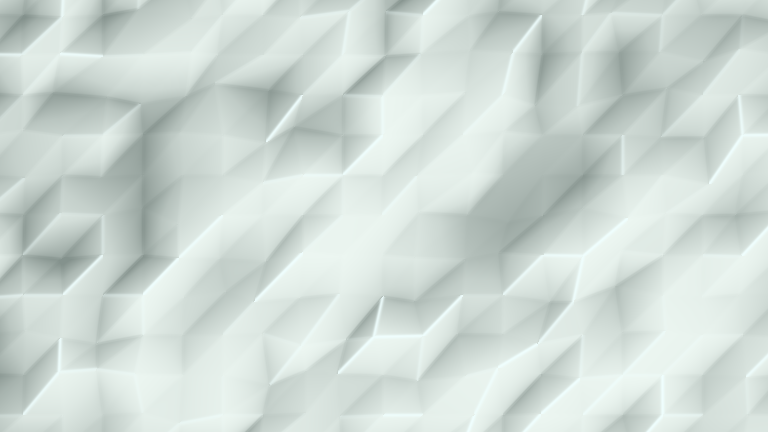
A WebGL 2 fragment shader for this background:

```glsl
#version 300 es
precision highp float;
// Pale green-grey relief of folded triangles: a jittered grid of vertices with
// random heights is split along its diagonals. Each facet gets a flat light,
// low ground is shaded, creases darken softly and sharp ridges catch a thin glint.

uniform vec2 u_resolution;
out vec4 fragColor;

const float ROWS = 10.8;                        // grid cells per canvas height
const vec2 GRID_OFFSET = vec2(0.43, 0.58);
const vec2 LIGHT_DIR = vec2(0.5, -0.85);
const vec3 SHADOW = vec3(0.62, 0.67, 0.65);
const vec3 PALE = vec3(0.91, 0.95, 0.93);
const vec3 GLINT = vec3(0.94, 1.0, 1.0);

float hash(vec2 p) {
    return fract(sin(dot(p, vec2(127.1, 311.7))) * 43758.5);
}

float noise(vec2 p) {
    vec2 i = floor(p), f = fract(p);
    f = f * f * (3.0 - 2.0 * f);
    float low = mix(hash(i), hash(i + vec2(1, 0)), f.x);
    float high = mix(hash(i + vec2(0, 1)), hash(i + vec2(1, 1)), f.x);
    return mix(low, high, f.y);
}

float cross2(vec2 a, vec2 b) {
    return a.x * b.y - a.y * b.x;
}

// Displaced grid point; z is its height, partly shared along the diagonals.
vec3 vertex(vec2 g) {
    vec2 jitter = vec2(hash(g + 17.3), hash(g + 41.9)) - 0.5;
    jitter *= 0.6 * smoothstep(0.3, 1.0, hash(g + 73.1));
    float band = noise(vec2(0.5 * (g.x - g.y), 0.15 * (g.x + g.y)) + 5.2);
    return vec3(g + jitter, mix(hash(g), band, 0.38));
}

vec3 barycentric(vec2 p, vec2 a, vec2 b, vec2 c) {
    vec3 parts = vec3(cross2(b - p, c - p), cross2(c - p, a - p), cross2(a - p, b - p));
    return parts / cross2(b - a, c - a);
}

vec2 slope(vec3 a, vec3 b, vec3 c) {
    vec3 n = cross(b - a, c - a);
    return -n.xy / n.z;
}

float facetLight(vec2 grad) {
    return -0.125 * dot(grad, LIGHT_DIR) - 0.03 * dot(grad, grad);
}

void main() {
    vec2 uv = gl_FragCoord.xy / u_resolution;
    vec2 p = gl_FragCoord.xy / u_resolution.y * ROWS + GRID_OFFSET;

    // Find the triangle that holds this point.
    vec2 corner[3] = vec2[3](floor(p), floor(p) + vec2(1, 0), floor(p) + 1.0);
    vec3 weight = vec3(1.0 / 3.0);
    float best = -1.0;
    for (int k = 0; k < 18; k++) {
        vec2 cell = floor(p) + vec2(k % 3, (k / 3) % 3) - 1.0;
        vec2 side = cell + (k < 9 ? vec2(1, 0) : vec2(0, 1));
        vec3 w = barycentric(p, vertex(cell).xy, vertex(side).xy, vertex(cell + 1.0).xy);
        float inside = min(w.x, min(w.y, w.z));
        if (inside > best) {
            best = inside;
            weight = w;
            corner = vec2[3](cell, side, cell + 1.0);
        }
    }

    // Flat light plus shade that pools around low vertices.
    vec3 a = vertex(corner[0]), b = vertex(corner[1]), c = vertex(corner[2]);
    vec2 grad = slope(a, b, c);
    float height = dot(weight, vec3(a.z, b.z, c.z));
    float ownLight = facetLight(grad);
    float relief = ownLight + 0.36 * (height - 0.5) - 0.3 * max(0.4 - height, 0.0);
    float glint = 0.0;

    // Edges: soften the joint, darken creases, light up ridges.
    for (int i = 0; i < 3; i++) {
        int j = (i + 1) % 3, k = (i + 2) % 3;
        vec3 start = vertex(corner[j]), end = vertex(corner[k]);
        vec3 across = vertex(corner[j] + corner[k] - corner[i]);
        vec2 inward = vertex(corner[i]).xy - start.xy;
        vec2 along = normalize(end.xy - start.xy);
        vec2 outward = vec2(along.y, -along.x);
        outward *= dot(outward, inward) > 0.0 ? -1.0 : 1.0;

        float dist = abs(dot(outward, inward)) * max(weight[i], 0.0);
        vec2 nextGrad = slope(start, end, across);
        float fold = dot(grad - nextGrad, outward);
        float middle = 4.0 * max(weight[j] * weight[k], 0.0);

        relief += 0.5 * (facetLight(nextGrad) - ownLight) * (1.0 - smoothstep(0.0, 0.05, dist));
        relief += 0.06 * middle * exp(-dist / 0.15) * min(fold, 0.0);
        float line = exp(-dist * dist / 0.0022) * smoothstep(0.3, 0.95, fold);
        glint = max(glint, line);
    }

    // Stronger relief to the upper left, paler centre, greyer rim.
    float contrast = mix(0.85, 1.2, smoothstep(-0.6, 0.7, uv.y - uv.x));
    float drift = 0.06 * (noise(uv * vec2(3.5, 2.0) + 9.0) - 0.5);
    float rim = 0.05 * smoothstep(0.35, 0.75, length(uv - vec2(0.55, 0.45)));
    float tone = 0.872 + contrast * relief + drift - rim;

    float level = (tone - 0.67) / 0.28;
    level = level > 0.8 ? 0.8 + 0.33 * (1.0 - exp(-(level - 0.8) / 0.33)) : level;
    vec3 color = SHADOW + (PALE - SHADOW) * max(level, -0.35);
    fragColor = vec4(mix(color, GLINT, 0.9 * glint), 1.0);
}
```
